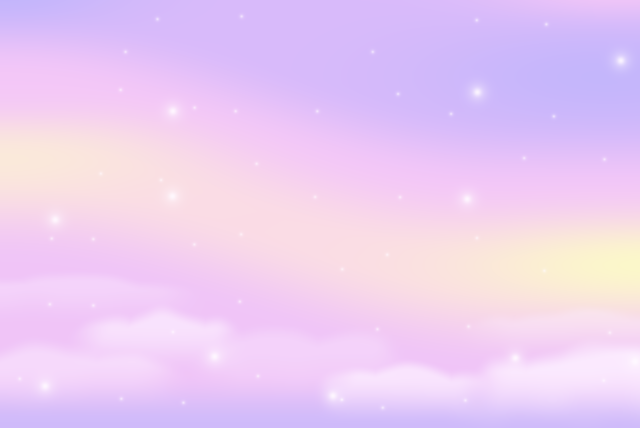
Reproduce this background procedurally as a Shadertoy shader.

```glsl
// Pastel dusk sky: a tilted warm band, soft clouds along the bottom and glowing stars.
#define PEACH vec3(0.98, 0.86, 0.90)
#define PINK vec3(0.955, 0.78, 0.97)
#define ORCHID vec3(0.94, 0.77, 0.97)
#define LAVENDER vec3(0.85, 0.73, 0.98)
#define PERIWINKLE vec3(0.76, 0.71, 0.985)
#define CREAM vec3(0.98, 0.92, 0.85)
#define LEMON vec3(0.985, 0.97, 0.79)
#define CLOUD_TINT vec3(0.99, 0.94, 1.0)
#define BIG_STAR_CELLS 3.0
#define SMALL_STAR_CELLS 6.0

float hash(vec2 p) {
    return fract(sin(dot(p, vec2(127.1, 311.7))) * 43758.5453);
}

float noise(vec2 p) {
    vec2 cell = floor(p), f = fract(p);
    f = f * f * (3.0 - 2.0 * f);
    float low = mix(hash(cell), hash(cell + vec2(1, 0)), f.x);
    float high = mix(hash(cell + vec2(0, 1)), hash(cell + vec2(1, 1)), f.x);
    return mix(low, high, f.y);
}

// Soft elliptical patch of light, 1 at its centre.
float glow(vec2 p, vec2 centre, vec2 radius) {
    vec2 q = (p - centre) / radius;
    return exp(-dot(q, q));
}

vec3 sky(vec2 uv) {
    // Signed height above the warm band, which sinks to the right
    float bandY = mix(0.63, 0.38, smoothstep(0.0, 0.8, uv.x));
    float h = uv.y - bandY;
    vec3 col = mix(PEACH, PINK, smoothstep(0.0, 0.2, h));
    col = mix(col, LAVENDER, smoothstep(0.17, 0.36, h));
    col = mix(col, ORCHID, smoothstep(0.04, 0.25, -h));

    // Warm ends of the band
    col = mix(col, CREAM, 0.9 * glow(uv, vec2(0.0, 0.63), vec2(0.25, 0.09)));
    col = mix(col, LEMON, glow(uv, vec2(1.02, 0.38), vec2(0.29, 0.095)));

    // Cool and pink patches of the upper sky
    col = mix(col, PERIWINKLE, 0.9 * glow(uv, vec2(0.95, 0.82), vec2(0.3, 0.13)));
    col = mix(col, PERIWINKLE, glow(uv, vec2(0.0, 1.02), vec2(0.2, 0.08)));
    col = mix(col, PINK, 0.9 * glow(uv, vec2(0.97, 1.02), vec2(0.2, 0.06)));
    col = mix(col, PINK, 0.7 * glow(uv, vec2(0.0, 0.79), vec2(0.2, 0.07)));

    // Cool haze along the bottom edge
    return mix(col, vec3(0.81, 0.73, 0.98), 1.0 - smoothstep(0.0, 0.13, uv.y));
}

// Billowing dome standing on base, fading out below and at the sides.
float cloud(vec2 p, vec2 base, vec2 size, float seed) {
    vec2 q = (p - base) / size;
    q += 0.16 * (vec2(noise(p * 13.0 + seed), noise(p * 13.0 - seed)) - 0.5);
    float dome = sqrt(max(0.0, 1.0 - q.x * q.x));
    float top = dome * (0.76 + 0.24 * abs(sin(q.x * 3.6 + seed)));
    float edge = smoothstep(0.0, 0.4, top - q.y);
    float underside = smoothstep(-0.8, 0.45, q.y);
    float sides = 1.0 - smoothstep(0.55, 1.0, abs(q.x));
    return edge * underside * sides;
}

// One jittered star in most grid cells, kept clear of the cell borders.
float stars(vec2 p, float cells, float coreSize, float haloSize, float seed) {
    vec2 cell = floor(p * cells);
    vec2 id = cell + seed;
    vec2 jitter = vec2(hash(id), hash(id + 17.3));
    vec2 centre = (cell + mix(vec2(0.2), vec2(0.8), jitter)) / cells;
    float d = length(p - centre);
    float core = exp(-d * d / (coreSize * coreSize));
    float halo = exp(-d * d / (haloSize * haloSize));
    return step(hash(id + 41.7), 0.83) * (0.5 * core + 0.4 * halo);
}

void mainImage(out vec4 fragColor, in vec2 fragCoord) {
    vec2 uv = fragCoord / iResolution.xy;
    vec2 p = fragCoord / iResolution.y;
    vec3 col = sky(uv);

    // Faint distant clouds
    float far = 0.33 * cloud(p, vec2(0.14, 0.30), vec2(0.34, 0.075), 1.0);
    far += 0.35 * cloud(p, vec2(1.40, 0.22), vec2(0.34, 0.075), 2.0);
    far += 0.32 * cloud(p, vec2(0.72, 0.14), vec2(0.28, 0.11), 3.0);
    col = mix(col, CLOUD_TINT, far);

    // Brighter near clouds
    col = mix(col, CLOUD_TINT, 0.68 * cloud(p, vec2(0.38, 0.20), vec2(0.22, 0.10), 4.6));
    col = mix(col, CLOUD_TINT, 0.48 * cloud(p, vec2(0.13, 0.11), vec2(0.34, 0.10), 5.0));
    col = mix(col, CLOUD_TINT, 0.72 * cloud(p, vec2(0.95, 0.08), vec2(0.22, 0.09), 1.3));
    col = mix(col, CLOUD_TINT, 0.85 * cloud(p, vec2(1.45, 0.09), vec2(0.40, 0.13), 1.8));

    // Large glowing stars and tiny specks
    float light = stars(p, BIG_STAR_CELLS, 0.009, 0.023, 3.0);
    light += 0.7 * stars(p, SMALL_STAR_CELLS, 0.003, 0.006, 9.0);
    col = mix(col, vec3(1.0, 0.98, 1.0), min(light, 1.0));

    fragColor = vec4(col, 1.0);
}
```
